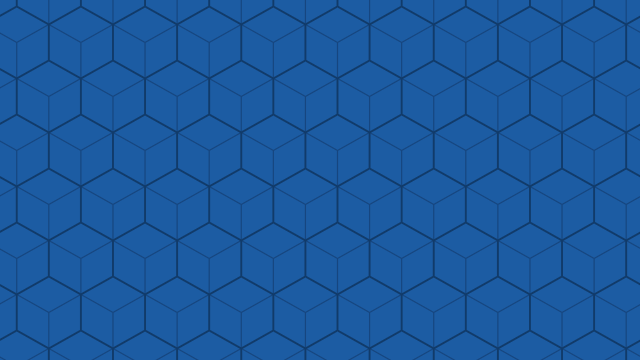
This pattern is drawn by a WebGL 1 fragment shader. Its source:

```glsl
precision highp float;
// Blue wallpaper of outlined isometric cubes: bold hexagons with thin inner edges.

uniform vec2 u_resolution;

// Top-right corner of a cell relative to its centre, in canvas heights
const vec2 CORNER = vec2(0.0891, 0.05);

float segmentDistance(vec2 p, vec2 a, vec2 b) {
  vec2 ab = b - a;
  return length(p - a - ab * clamp(dot(p - a, ab) / dot(ab, ab), 0.0, 1.0));
}

// Offset from the centre of the hexagon that holds p
vec2 hexLocal(vec2 p) {
  vec2 tile = vec2(2.0 * CORNER.x, 6.0 * CORNER.y);
  vec2 a = mod(p + 0.5 * tile, tile) - 0.5 * tile;
  vec2 b = mod(p, tile) - 0.5 * tile;
  // Compare in a space where the hexagons are regular
  vec2 regular = vec2(sqrt(3.0) * CORNER.y / CORNER.x, 1.0);
  return length(a * regular) < length(b * regular) ? a : b;
}

float hexEdgeDistance(vec2 p) {
  vec2 q = abs(p);
  float slanted = dot(vec2(0.0, 2.0 * CORNER.y) - q, normalize(CORNER.yx));
  return min(CORNER.x - q.x, slanted);
}

// Three edges meeting at the front corner of the cube
float innerEdgeDistance(vec2 p) {
  float upper = segmentDistance(vec2(abs(p.x), p.y), vec2(0.0), CORNER);
  float lower = segmentDistance(p, vec2(0.0), vec2(0.0, -2.0 * CORNER.y));
  return min(upper, lower);
}

// Antialiased coverage of a line of the given width
float stroke(float dist, float width) {
  return clamp((0.5 * width - dist) * u_resolution.y + 0.5, 0.0, 1.0);
}

void main() {
  vec2 p = gl_FragCoord.xy / u_resolution.y;
  vec2 cell = hexLocal(p - vec2(0.0465, -0.018));

  vec3 color = vec3(0.11, 0.36, 0.64);
  color = mix(color, vec3(0.085, 0.275, 0.50), stroke(innerEdgeDistance(cell), 0.0034));
  color = mix(color, vec3(0.065, 0.23, 0.415), stroke(hexEdgeDistance(cell), 0.0053));
  gl_FragColor = vec4(color, 1.0);
}
```
